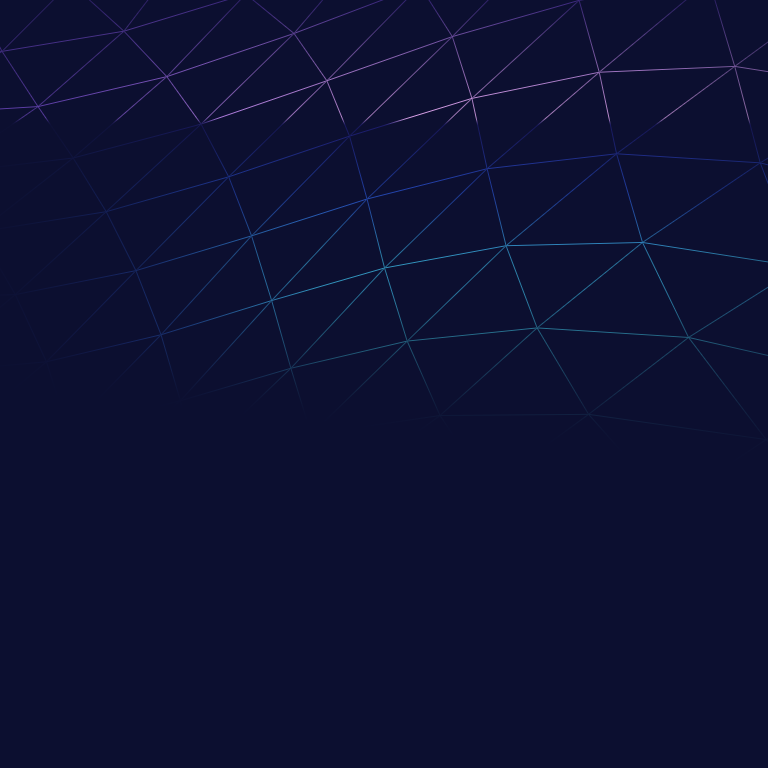
Give the GLSL for this background, as a WebGL 2 fragment shader.

```glsl
#version 300 es
precision highp float;
// A warped triangle mesh of hairlines hanging over a deep navy field.
// Lattice corners come from a smooth polynomial warp; straight segments join
// them, tinted by height: violet to orchid above, then blue to teal, then fade.

uniform vec2 u_resolution;
out vec4 outColor;

const vec3 NAVY   = vec3(0.048, 0.060, 0.190);
const vec3 INDIGO = vec3(0.240, 0.160, 0.500);
const vec3 VIOLET = vec3(0.500, 0.320, 0.850);
const vec3 ORCHID = vec3(0.920, 0.680, 0.960);
const vec3 DUSK   = vec3(0.110, 0.110, 0.420);
const vec3 BLUE   = vec3(0.140, 0.270, 0.700);
const vec3 CYAN   = vec3(0.200, 0.600, 0.760);
const vec3 TEAL   = vec3(0.150, 0.430, 0.540);

const float HALF_WIDTH = 0.0006;  // half the thickness of a line
const float BAND_EDGE = 0.158;    // depth where orchid turns to blue
const float MESH_END = 0.61;      // nothing is drawn below this depth
const float CELL_REACH = 0.36;    // farthest a cell extends from its corner
const float ROW_GAIN = 1.0;
const float COLUMN_GAIN = 0.85;
const float DIAGONAL_GAIN = 0.75;

// Position of a lattice corner; the warp is written in thousandths of canvas.
vec2 corner(float s, float t) {
    float t2 = t * t;
    float t3 = t2 * t;
    float t4 = t2 * t2;
    vec2 spine = vec2(477.9, 259.1) + vec2(21.7, 86.2) * t + vec2(0.0, 4.04) * t2
               + vec2(1.11, -0.365) * t3 + vec2(0.0, -0.039) * t4;
    vec2 slope = vec2(152.3, -45.6) + vec2(-3.9, 7.68) * t + vec2(2.15, 0.26) * t2
               + vec2(0.69, 0.0) * t3 + vec2(0.0, 0.065) * t4;
    vec2 bend = vec2(3.0, 4.3) + vec2(2.28, 2.41) * t + vec2(0.33, 0.0) * t2;
    vec2 twist = vec2(1.04, 1.89) + vec2(0.33, 0.0) * t;
    return 0.001 * (spine + s * (slope + s * (bend + s * twist)));
}

float segmentDistance(vec2 p, vec2 a, vec2 b) {
    vec2 ap = p - a;
    vec2 ab = b - a;
    return length(ap - ab * clamp(dot(ap, ab) / dot(ab, ab), 0.0, 1.0));
}

float hairline(vec2 p, vec2 a, vec2 b, float pixel) {
    return clamp(0.5 + (HALF_WIDTH - segmentDistance(p, a, b)) / pixel, 0.0, 1.0);
}

// Coverage of all rows, columns and rising diagonals.
float mesh(vec2 p, float pixel) {
    float ink = 0.0;
    for (int j = -5; j <= 4; j++) {
        for (int i = -4; i <= 4; i++) {
            float s = float(i);
            float t = float(j);
            vec2 here = corner(s, t);
            if (distance(p, here) > CELL_REACH) continue;
            vec2 right = corner(s + 1.0, t);
            vec2 below = corner(s, t + 1.0);
            ink = max(ink, ROW_GAIN * hairline(p, here, right, pixel));
            ink = max(ink, COLUMN_GAIN * hairline(p, here, below, pixel));
            ink = max(ink, DIAGONAL_GAIN * hairline(p, below, right, pixel));
        }
    }
    return ink;
}

// Line colour in rgb and strength in alpha, by place on the canvas.
vec4 lineTint(vec2 p) {
    // Upper band brightens downwards to a sharp edge
    vec3 glow = mix(VIOLET, ORCHID, smoothstep(0.0, 0.55, p.x));
    vec3 upper = mix(INDIGO, glow, clamp(p.y / BAND_EDGE, 0.0, 1.0));
    float upperStrength = mix(0.75, 1.0, smoothstep(0.0, 0.3, p.x));

    // Lower band runs through blue and cyan, cooler and dimmer on the left
    vec3 bright = mix(BLUE, CYAN, smoothstep(0.1, 0.45, p.x));
    vec3 tail = mix(BLUE, TEAL, smoothstep(0.1, 0.45, p.x));
    vec3 lower = mix(DUSK, BLUE, smoothstep(BAND_EDGE, 0.26, p.y));
    lower = mix(lower, bright, smoothstep(0.24, 0.35, p.y));
    lower = mix(lower, tail, smoothstep(0.37, 0.45, p.y));
    float lowerStrength = smoothstep(-0.05, 0.45, p.x)
                        * (1.0 - smoothstep(0.42, 0.51 + 0.1 * p.x, p.y));

    float band = smoothstep(BAND_EDGE - 0.006, BAND_EDGE + 0.006, p.y);
    float rightDim = 1.0 - 0.35 * smoothstep(0.8, 1.05, p.x);
    return vec4(mix(upper, lower, band),
                mix(upperStrength, lowerStrength, band) * rightDim);
}

void main() {
    float pixel = 1.0 / u_resolution.y;
    vec2 p = gl_FragCoord.xy * pixel;
    p.y = 1.0 - p.y;  // depth below the top edge

    vec3 color = NAVY;
    if (p.y < MESH_END) {
        vec4 tint = lineTint(p);
        color = mix(color, tint.rgb, tint.a * mesh(p, pixel));
    }
    outColor = vec4(color, 1.0);
}
```
